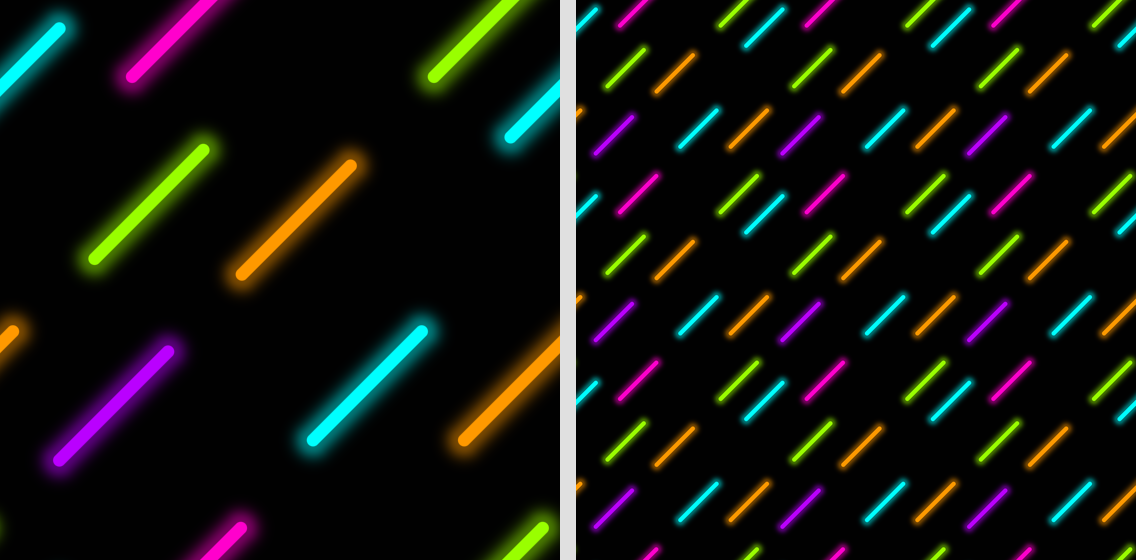
Left: one tile. Right: repeated 3 by 3.
Reproduce this pattern procedurally as a Shadertoy shader.

```glsl
// Eight diagonal neon tubes in five colours, glowing on black.
// Each tube is a capsule distance function measured on a wrapped unit tile,
// so tubes and halos that cross an edge continue on the opposite side.

const int   TUBE_COUNT    = 8;
const vec2  HALF_TUBE     = vec2(0.097);  // centre to upper right end
const float TUBE_RADIUS   = 0.0112;
const float GLOW_STRENGTH = 0.46;
const float GLOW_REACH    = 0.0225;
const vec3  BACKGROUND    = vec3(0.002, 0.002, 0.003);

// Neon palette: cyan, magenta, lime, orange, violet
const vec3 NEON[5] = vec3[5](
    vec3(0.00, 1.00, 1.00),
    vec3(1.00, 0.00, 0.80),
    vec3(0.60, 1.00, 0.00),
    vec3(1.00, 0.60, 0.00),
    vec3(0.73, 0.00, 1.00));

// Tube centre in xy, palette index in z
const vec3 TUBES[TUBE_COUNT] = vec3[TUBE_COUNT](
    vec3(0.009, 0.852, 0.0), vec3(0.333, 0.960, 1.0),
    vec3(0.872, 0.960, 2.0), vec3(0.266, 0.635, 2.0),
    vec3(0.529, 0.607, 3.0), vec3(0.203, 0.275, 4.0),
    vec3(0.656, 0.311, 0.0), vec3(0.926, 0.311, 3.0));

// Shortest offset between two points on the repeating tile
vec2 wrapOffset(vec2 offset) {
    return offset - floor(offset + 0.5);
}

// Signed distance to a capsule centred on the origin
float capsuleDistance(vec2 p, vec2 halfAxis, float radius) {
    float along = clamp(dot(p, halfAxis) / dot(halfAxis, halfAxis), -1.0, 1.0);
    return length(p - halfAxis * along) - radius;
}

void mainImage(out vec4 fragColor, in vec2 fragCoord) {
    vec2 uv = fragCoord / iResolution.xy;
    float edge = 0.8 / min(iResolution.x, iResolution.y);

    vec3 halo = BACKGROUND;
    vec3 core = vec3(0.0);
    float coverage = 0.0;

    for (int i = 0; i < TUBE_COUNT; i++) {
        vec3 tube = TUBES[i];
        vec3 neon = NEON[int(tube.z)];
        float d = capsuleDistance(wrapOffset(uv - tube.xy), HALF_TUBE, TUBE_RADIUS);

        // Soft halo outside the tube
        float falloff = max(d, 0.0) / GLOW_REACH;
        halo += neon * GLOW_STRENGTH * exp(-falloff * falloff);

        // Flat bright tube with a smoothed rim
        float fill = 1.0 - smoothstep(-edge, edge, d);
        core += neon * fill;
        coverage += fill;
    }

    vec3 color = halo * (1.0 - min(coverage, 1.0)) + core;
    fragColor = vec4(min(color, 1.0), 1.0);
}
```
